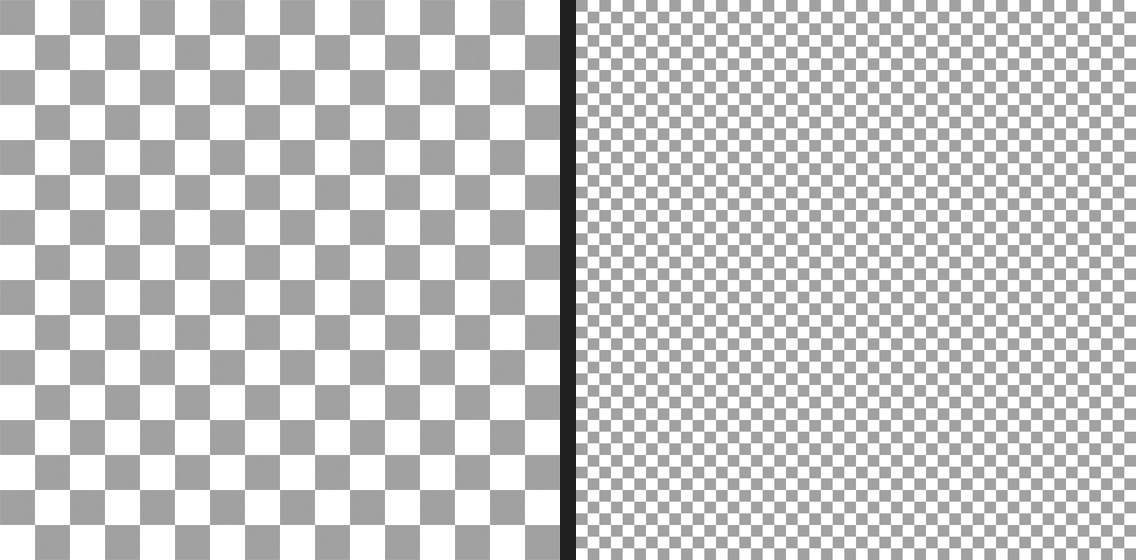
Left, the tile; right, the same tile 3 across and 3 down.
Reproduce this pattern procedurally as a Shadertoy shader.

```glsl
// Grey and white checkerboard of 16 by 16 squares (8 by 8 repeats).
// Each grey square is a signed distance to its border, with a thin pale rim,
// a faint darker line inside it and a very slight tone ripple.

const float CELLS = 16.0;
const float TAU = 6.2831853;
const vec3 WHITE = vec3(1.0);
const vec3 GREY = vec3(0.63);
const vec3 RIM = vec3(0.70);
const vec3 INNER_LINE = vec3(0.60);

// Distance to the nearest cell border: positive in grey, negative in white.
float checkerDistance(vec2 p) {
    vec2 fromCentre = abs(fract(p) - 0.5);
    float inside = 0.5 - max(fromCentre.x, fromCentre.y);
    vec2 cell = floor(p);
    float parity = mod(cell.x + cell.y, 2.0);
    return inside * (2.0 * parity - 1.0);
}

// Smooth step across one pixel, centred on the given edge.
float cover(float d, float edge, float pixel) {
    return clamp((d - edge) / pixel + 0.5, 0.0, 1.0);
}

// Layered sines with whole periods, so the ripple wraps with the canvas.
float ripple(vec2 uv) {
    float a = sin(TAU * (48.0 * uv.x + 3.0 * uv.y));
    float b = sin(TAU * (5.0 * uv.x - 32.0 * uv.y));
    return 0.5 * (a + b);
}

// Tone of a grey square from its border inward.
vec3 squareColour(float d, float pixel, float tone) {
    vec3 body = GREY + 0.002 * tone;
    float line = cover(d, 0.012, pixel) - cover(d, 0.035, pixel);
    vec3 colour = mix(body, INNER_LINE, 0.5 * line);
    return mix(RIM, colour, cover(d, 0.012, pixel));
}

void mainImage(out vec4 fragColor, in vec2 fragCoord) {
    vec2 uv = fragCoord / iResolution.xy;
    float pixel = CELLS / min(iResolution.x, iResolution.y);

    float d = checkerDistance(uv * CELLS);
    vec3 grey = squareColour(d, pixel, ripple(uv));
    vec3 colour = mix(WHITE, grey, cover(d, 0.0, pixel));

    fragColor = vec4(colour, 1.0);
}
```
